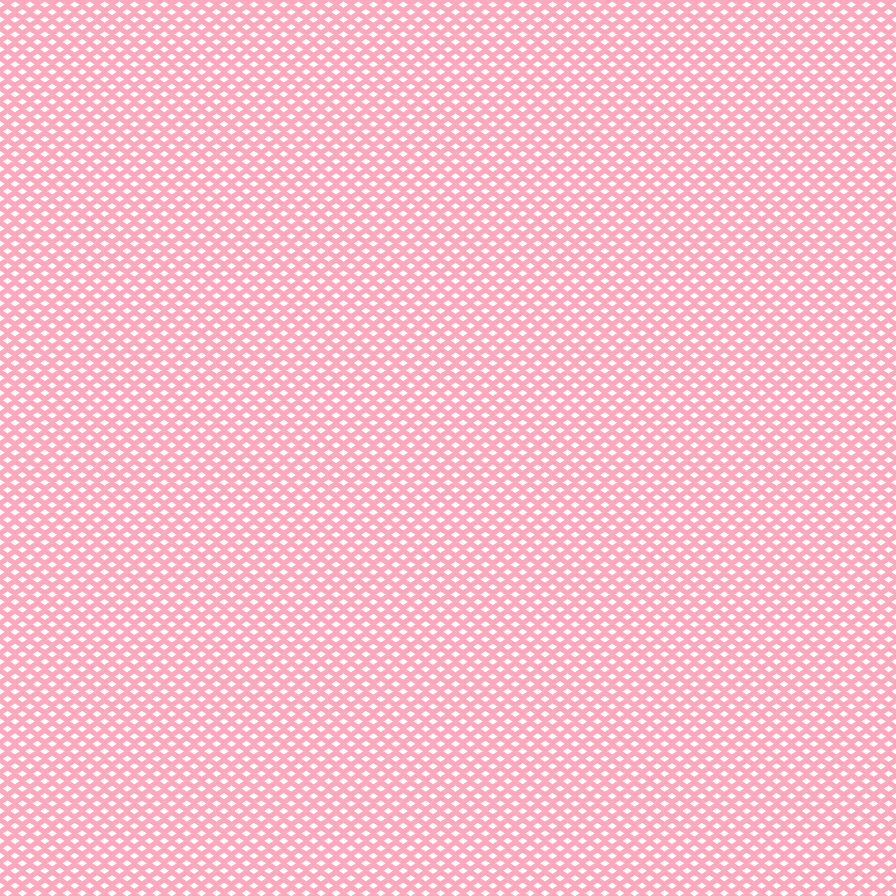
Give the GLSL for this pattern, as a Shadertoy shader.

```glsl
#define REPEATS 60.0
#define HALF_SIZE vec2(0.315, 0.205)
#define LATTICE_SHIFT vec2(0.0, 0.69)
#define PINK vec3(1.0, 0.66, 0.74)
#define WHITE vec3(1.0)

// Signed distance to the nearest diamond of a unit square lattice
float diamondLattice(vec2 p) {
    vec2 local = abs(fract(p + 0.5) - 0.5);
    vec2 slope = 1.0 / HALF_SIZE;
    return (dot(local, slope) - 1.0) / length(slope);
}

void mainImage(out vec4 fragColor, in vec2 fragCoord) {
    vec2 cell = fragCoord / iResolution.xy * REPEATS - LATTICE_SHIFT;

    // Two lattices, half a cell apart, form the staggered rows
    float dist = min(diamondLattice(cell), diamondLattice(cell + 0.5));

    // Edge softened over one pixel
    float pixel = REPEATS / min(iResolution.x, iResolution.y);
    float diamond = 1.0 - smoothstep(-0.5 * pixel, 0.5 * pixel, dist);

    fragColor = vec4(mix(PINK, WHITE, diamond), 1.0);
}
```
